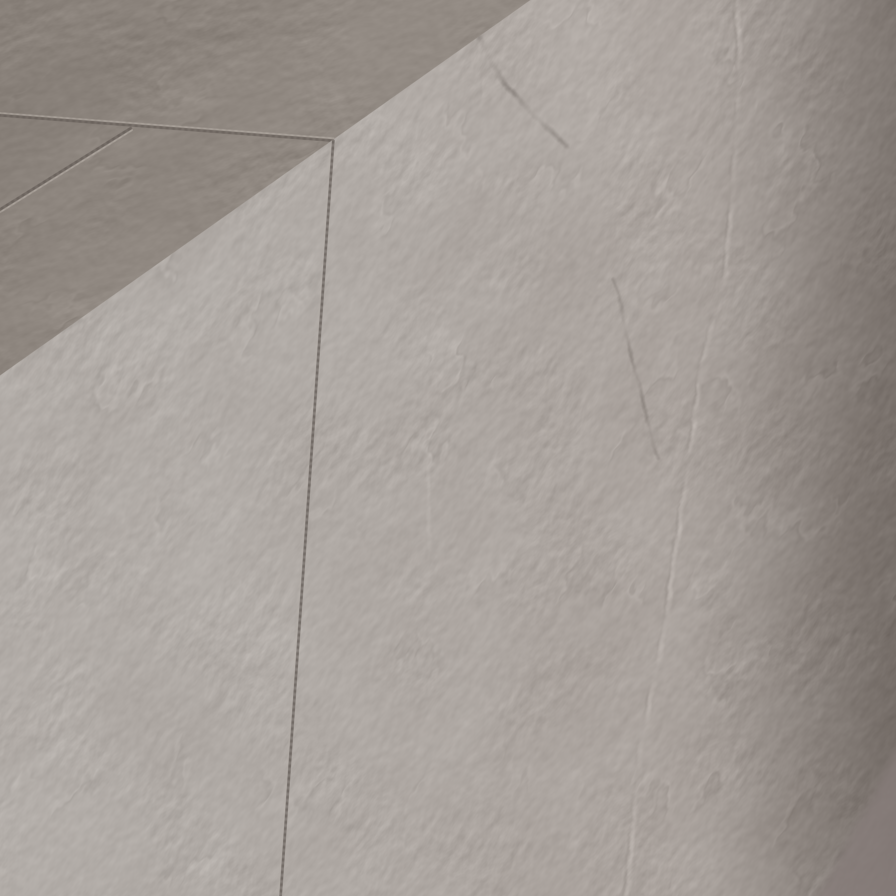
This texture is drawn by a WebGL 1 fragment shader. Its source:

```glsl
precision highp float;
// Pale stone wall slabs meeting a darker slab along a diagonal edge.
// Stretched gradient noise forms grain, relief and sparse creases; distances
// to segments place the beaded joints and the thin, broken mineral veins.

uniform vec2 u_resolution;

vec2 gradientAt(vec2 cell) {
  vec3 p = fract(cell.xyx * vec3(0.1031, 0.103, 0.0973));
  p += dot(p, p.yzx + 33.33);
  float angle = 6.2832 * fract((p.x + p.y) * p.z);
  return vec2(cos(angle), sin(angle));
}

float gradientNoise(vec2 p) {
  vec2 i = floor(p), f = fract(p);
  vec2 u = f * f * f * (f * (f * 6.0 - 15.0) + 10.0);
  float a = dot(gradientAt(i), f);
  float b = dot(gradientAt(i + vec2(1, 0)), f - vec2(1, 0));
  float c = dot(gradientAt(i + vec2(0, 1)), f - vec2(0, 1));
  float d = dot(gradientAt(i + vec2(1, 1)), f - vec2(1, 1));
  return mix(mix(a, b, u.x), mix(c, d, u.x), u.y);
}

float fbm(vec2 p) {
  float sum = 0.0, amplitude = 0.5;
  for (int i = 0; i < 4; i++) {
    sum += amplitude * gradientNoise(p);
    p = p * 2.03 + 7.3;
    amplitude *= 0.6;
  }
  return sum;
}

// Coordinates along and across the grain direction
vec2 grainSpace(vec2 p, float angle) {
  float c = cos(angle), s = sin(angle);
  return vec2(dot(p, vec2(c, s)), dot(p, vec2(-s, c)));
}

// Slope-lit relief: fine grain, patchy flakes and sparse two-toned creases
float relief(vec2 p, float angle) {
  vec2 q = grainSpace(p, angle) * vec2(26.0, 58.0) + 0.25 * gradientNoise(p * 15.0);
  float flakes = fbm(q) - fbm(q + vec2(0.08, 0.26));
  float patches = smoothstep(-0.2, 0.35, gradientNoise(p * 9.0 + 2.0));
  float grain = gradientNoise(grainSpace(p, angle - 0.15) * vec2(85.0, 180.0));
  float fold = fbm(grainSpace(p, angle + 0.1) * vec2(9.0, 20.0) + 3.0);
  float crease = 14.0 * fold * exp(-260.0 * fold * fold);
  crease *= smoothstep(0.05, 0.4, gradientNoise(p * 13.0 + 5.0));
  return flakes * (0.6 + 0.7 * patches) + 0.3 * grain - 0.8 * crease;
}

float segmentDistance(vec2 p, vec2 a, vec2 b) {
  vec2 d = b - a;
  return length(p - a - d * clamp(dot(p - a, d) / dot(d, d), 0.0, 1.0));
}

float stroke(float distance, float halfWidth, float soft) {
  return 1.0 - smoothstep(halfWidth - soft, halfWidth + soft, distance);
}

// Dark joint with a beaded pale lip beside it
vec3 drawJoint(vec3 color, vec2 p, vec2 a, vec2 b, float lip, float dark, float soft) {
  vec2 along = normalize(b - a);
  vec2 side = vec2(-along.y, along.x) * 0.0026;
  float bead = 0.5 + 0.5 * sin(dot(p - a, along) * 900.0);
  float pale = stroke(segmentDistance(p, a + side, b + side), 0.001, soft);
  float groove = stroke(segmentDistance(p, a, b), 0.0015, soft);
  color = mix(color, vec3(0.72, 0.69, 0.66), pale * lip * (0.7 + 0.3 * bead));
  return mix(color, vec3(0.36, 0.33, 0.31), groove * dark * (0.7 + 0.3 * bead));
}

float lightVein(vec2 p) {
  float d = segmentDistance(p, vec2(0.823, 1.01), vec2(0.826, 0.92));
  d = min(d, segmentDistance(p, vec2(0.826, 0.92), vec2(0.820, 0.805)));
  d = min(d, segmentDistance(p, vec2(0.820, 0.805), vec2(0.810, 0.694)));
  d = min(d, segmentDistance(p, vec2(0.810, 0.694), vec2(0.785, 0.596)));
  d = min(d, segmentDistance(p, vec2(0.785, 0.596), vec2(0.742, 0.297)));
  d = min(d, segmentDistance(p, vec2(0.742, 0.297), vec2(0.716, 0.167)));
  return min(d, segmentDistance(p, vec2(0.716, 0.167), vec2(0.699, -0.01)));
}

vec3 wallColor(vec2 p) {
  vec3 color = mix(vec3(0.692, 0.67, 0.651), vec3(0.667, 0.638, 0.617),
                   smoothstep(0.2, 0.8, p.x + 0.1 * (0.5 - p.y)));
  color += 0.02 * smoothstep(0.7, 1.0, p.y) * (1.0 - smoothstep(0.65, 0.85, p.x));
  color += vec3(0.04, 0.044, 0.045) * fbm(grainSpace(p, 0.95) * vec2(6.0, 12.0));
  color += 0.075 * relief(p, 0.95);

  // Veins wander off their segments and fade in places
  vec2 q = p + 0.005 * vec2(fbm(p * 34.0), fbm(p * 30.0 + 9.0));
  float patchy = clamp(0.6 + 1.3 * gradientNoise(p * 26.0 + 4.0), 0.1, 1.1);
  color += 0.05 * patchy * stroke(lightVein(q), 0.0022, 0.0022);
  color -= 0.03 * patchy * stroke(lightVein(q + vec2(0.004, 0.0)), 0.0015, 0.0015);
  float faint = segmentDistance(q, vec2(0.479, 0.557), vec2(0.479, 0.388));
  color += 0.022 * patchy * stroke(faint, 0.002, 0.002);
  float upper = min(segmentDistance(q, vec2(0.534, 0.961), vec2(0.566, 0.902)),
                    segmentDistance(q, vec2(0.566, 0.902), vec2(0.632, 0.837)));
  float lower = min(segmentDistance(q, vec2(0.686, 0.688), vec2(0.703, 0.609)),
                    segmentDistance(q, vec2(0.703, 0.609), vec2(0.734, 0.488)));
  color -= 0.13 * patchy * stroke(upper, 0.0025, 0.0025);
  color -= 0.085 * patchy * stroke(lower, 0.0018, 0.002);

  // Shade on the right, deepest below mid height
  float shade = smoothstep(0.74, 1.06, p.x + 0.015 * sin(p.y * 5.0));
  return color - vec3(0.225, 0.227, 0.227) * shade * (1.0 - 0.12 * p.y);
}

void main() {
  vec2 p = gl_FragCoord.xy / u_resolution;
  float soft = 0.8 / min(u_resolution.x, u_resolution.y);
  // Lower right corner beyond the wall
  float corner = dot(p - vec2(0.911, 0.0), normalize(vec2(0.167, -0.089)));
  vec3 color = mix(wallColor(p), vec3(0.53, 0.49, 0.48), 0.8 * smoothstep(-0.006, 0.012, corner));
  color = drawJoint(color, p, vec2(0.3125, -0.01), vec2(0.372, 0.843), 0.2, 0.75, soft);
  // Darker slab above the diagonal edge
  vec3 slab = mix(vec3(0.53, 0.499, 0.471), vec3(0.572, 0.541, 0.513), smoothstep(0.0, 0.5, p.x + 0.6 * (1.0 - p.y)));
  slab += 0.035 * fbm(grainSpace(p, 0.35) * vec2(5.0, 14.0)) + 0.06 * relief(p, 0.35);
  slab = drawJoint(slab, p, vec2(0.146, 0.857), vec2(-0.01, 0.760), 0.7, 0.7, soft);
  slab = drawJoint(slab, p, vec2(-0.01, 0.872), vec2(0.372, 0.843), 0.65, 0.65, soft);
  float edge = dot(p - vec2(0.0, 0.581), normalize(vec2(-0.419, 0.592)));
  gl_FragColor = vec4(clamp(mix(color, slab, smoothstep(-soft, soft, edge)), 0.0, 1.0), 1.0);
}
```
